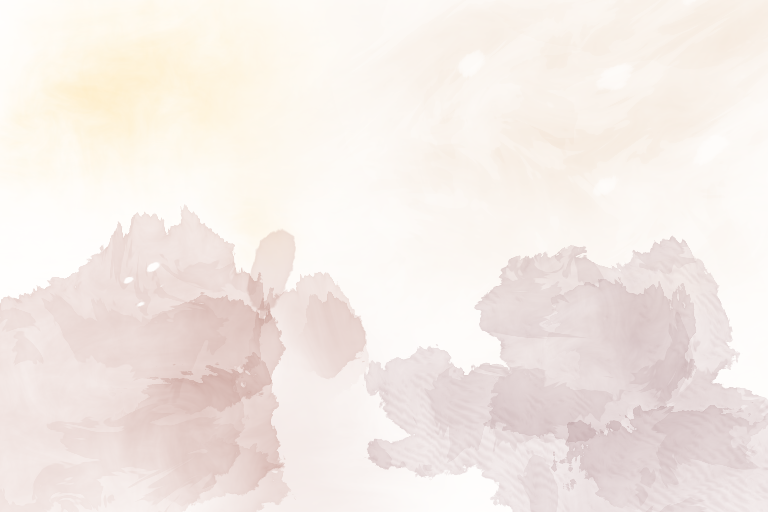
Reproduce this background procedurally as a WebGL 1 fragment shader.

```glsl
precision highp float;
uniform vec2 u_resolution;

#define PAPER vec3(1.0, 0.996, 0.992)
#define YELLOW vec3(1.0, 0.93, 0.77)
#define PEACH vec3(0.95, 0.89, 0.83)
#define ROSE vec3(0.88, 0.78, 0.76)
#define MAUVE vec3(0.83, 0.75, 0.76)
#define EDGE 0.0022
#define RIM 0.35
#define RAGGED 0.06
#define GRAIN 0.006

vec2 hash2(vec2 p) {
  vec3 q = fract(p.xyx * vec3(0.1031, 0.1030, 0.0973));
  q += dot(q, q.yzx + 33.33);
  return fract((q.xx + q.yz) * q.zy);
}

// Layered, rotated sines in about -1..1
float waves(vec2 p) {
  float sum = 0.0, amp = 0.5;
  for (int i = 0; i < 6; i++) {
    p = mat2(0.8, 0.6, -0.6, 0.8) * p * 1.8 + 1.3;
    p += 0.7 * sin(p.yx * 0.9);
    sum += amp * sin(p.x) * cos(p.y);
    amp *= 0.65;
  }
  return sum;
}

// Distance to the nearest jittered cell point
float cells(vec2 p) {
  vec2 id = floor(p);
  float nearest = 2.0;
  for (int y = -1; y <= 1; y++)
    for (int x = -1; x <= 1; x++) {
      vec2 c = id + vec2(x, y);
      nearest = min(nearest, length(p - c - hash2(c + 50.0)));
    }
  return nearest;
}

// Signed distance to scattered slanted drops, in cell units
float drops(vec2 p, float chance) {
  vec2 id = floor(p);
  float d = 1.0;
  for (int y = -1; y <= 1; y++)
    for (int x = -1; x <= 1; x++) {
      vec2 c = id + vec2(x, y);
      vec2 h = hash2(c + 80.0), size = hash2(c + 17.0);
      vec2 q = mat2(0.87, -0.5, 0.5, 0.87) * (p - c - h);
      float drop = length(q * vec2(0.6, 1.2)) - 0.08 - 0.09 * size.x;
      d = min(d, drop + step(chance, size.y));
    }
  return d;
}

float oval(vec2 p, vec2 center, vec2 radii) {
  return (length((p - center) / radii) - 1.0) * min(radii.x, radii.y);
}

float glow(vec2 p, vec2 center, vec2 radii) {
  vec2 q = (p - center) / radii;
  return exp(-dot(q, q));
}

// Transparent pigment that gathers at its border
vec3 wash(vec3 color, float d, vec3 tint, float amount) {
  float body = smoothstep(EDGE, -EDGE, d);
  return color * mix(vec3(1.0), tint, body * amount * (1.0 + RIM * exp(min(d, 0.0) * 170.0)));
}

// Ragged wash that is crisp towards one side and fades on the other
vec3 pool(vec3 color, vec2 p, vec2 center, vec2 radii, vec2 side, float rough, vec3 tint, float amount) {
  float fade = smoothstep(-0.9, 0.7, dot((p - center) / radii, side));
  return wash(color, oval(p, center, radii) + rough, tint, amount * fade);
}

void main() {
  vec2 p = gl_FragCoord.xy / u_resolution.y;
  float broad = waves(p * 3.0), mid = waves(p * 8.0 + 4.0), fine = waves(p * 34.0);
  float lumps = cells(p * 15.0) - 0.45, chips = cells(p * 60.0) - 0.45;
  float rough = RAGGED * (0.42 * mid + 0.35 * lumps + 0.12 * chips + 0.14 * fine);
  vec2 s = p + 0.05 * vec2(mid, broad) + 0.3 * rough;
  vec2 w = p + 0.025 * vec2(waves(p * 5.0 + 9.0), mid);
  vec3 color = PAPER;

  // Yellow light
  float sun = 0.85 * glow(s, vec2(0.19, 0.79), vec2(0.17, 0.14))
    + 0.7 * glow(s, vec2(0.41, 0.86), vec2(0.18, 0.19))
    + 0.3 * glow(s, vec2(0.53, 0.59), vec2(0.06, 0.09));
  color *= mix(vec3(1.0), YELLOW, min(sun, 1.0) * (0.55 + 0.25 * mid + 0.1 * fine));

  // Peach sky with slanted brushwork and crisp patches
  float brush = waves(mat2(0.87, -0.5, 0.5, 0.87) * p * vec2(4.0, 8.0));
  float sky = 0.3 * glow(s, vec2(1.08, 0.68), vec2(0.46, 0.36))
    + 0.25 * glow(s, vec2(0.98, 0.91), vec2(0.26, 0.13))
    + 0.32 * glow(s, vec2(1.15, 0.72), vec2(0.28, 0.12))
    + 0.38 * glow(s, vec2(1.42, 0.98), vec2(0.25, 0.13));
  float patches = smoothstep(-0.02, 0.02, brush) + smoothstep(0.23, 0.27, broad + 0.2 * mid);
  color *= mix(vec3(1.0), PEACH, sky * (0.75 + 0.4 * brush + 0.16 * patches));
  float petal = drops(p * 6.0, 0.5) + 0.08 * mid + 0.03 * fine;
  float lift = smoothstep(0.02, -0.02, petal) * smoothstep(0.75, 0.9, p.x) * smoothstep(0.5, 0.6, p.y);
  color = mix(color, PAPER, lift * (0.7 - 0.6 * exp(-abs(petal) * 40.0)));

  // Rose cloud: pale body, then darker pools
  vec3 bare = color;
  color *= mix(vec3(1.0), ROSE, 0.32 * glow(s, vec2(0.58, 0.12), vec2(0.17, 0.2)));
  float rose = min(oval(w, vec2(0.14, 0.2), vec2(0.33, 0.25)), oval(w, vec2(0.33, 0.4), vec2(0.18, 0.165)));
  float bottom = smoothstep(-0.3, 0.25, p.y) * (1.0 - 0.6 * smoothstep(0.36, 0.5, p.x) * smoothstep(0.4, 0.2, p.y));
  color = wash(color, rose + rough, ROSE, (0.46 + 0.14 * mid + 0.05 * fine) * bottom);
  vec2 leaf = mat2(0.95, 0.3, -0.3, 0.95) * (p - vec2(0.53, 0.475));
  color = wash(color, oval(leaf, vec2(0.0), vec2(0.042, 0.08)) + 0.3 * rough, ROSE, 0.4);
  color = pool(color, w, vec2(0.6, 0.33), vec2(0.11, 0.125), vec2(0.2, 0.9), rough, ROSE, 0.42 + 0.12 * mid);
  color = pool(color, w, vec2(0.63, 0.335), vec2(0.075, 0.07), vec2(1.0, 0.2), rough, ROSE, 0.38);
  color = pool(color, w, vec2(0.39, 0.31), vec2(0.14, 0.11), vec2(0.9, 0.2), rough, ROSE, 0.5 + 0.15 * broad);
  color = pool(color, w, vec2(0.37, 0.15), vec2(0.19, 0.13), vec2(0.9, 0.3), rough, ROSE, 0.5 + 0.15 * mid);
  color = pool(color, w, vec2(0.44, 0.06), vec2(0.12, 0.07), vec2(0.9, -0.2), rough, ROSE, 0.3);
  float stain = 0.06 * (0.12 - waves(p * 7.0 + 2.0));
  color = wash(color, max(rose + rough, stain), ROSE, 0.13);

  // Chips of bare paper
  float splash = drops(p * 18.0, 0.75) / 18.0 + 0.25 * rough;
  float splashArea = glow(p, vec2(0.28, 0.45), vec2(0.07, 0.07)) + glow(p, vec2(0.58, 0.26), vec2(0.05, 0.05));
  color = mix(color, bare, smoothstep(EDGE, -EDGE, splash) * smoothstep(0.2, 0.7, splashArea));

  // Mauve cloud with dry-brush hatching
  float mauve = min(oval(w, vec2(1.08, 0.37), vec2(0.13, 0.14)), oval(w, vec2(1.31, 0.36), vec2(0.13, 0.145)));
  mauve = min(mauve, oval(w, vec2(1.2, 0.33), vec2(0.12, 0.14)));
  mauve = min(mauve, oval(w, vec2(0.86, 0.23), vec2(0.13, 0.09)));
  mauve = min(mauve, oval(w, vec2(1.19, 0.14), vec2(0.29, 0.18)));
  mauve = min(mauve, oval(w, vec2(1.44, 0.07), vec2(0.18, 0.13)));
  mauve = min(mauve, oval(w, vec2(0.81, 0.11), vec2(0.1, 0.035)));
  mauve = max(mauve, -oval(w, vec2(0.92, 0.03), vec2(0.06, 0.06))) + rough;
  float hatch = sin(dot(p, vec2(230.0, 330.0)) + 7.0 * mid) * smoothstep(-0.1, 0.4, broad + fine);
  color = wash(color, mauve, MAUVE, 0.37 + 0.13 * mid + 0.06 * fine + 0.07 * hatch);
  color = pool(color, w, vec2(1.21, 0.31), vec2(0.13, 0.12), vec2(0.5, 0.5), 1.5 * rough, MAUVE, 0.4 + 0.1 * mid);
  color = pool(color, w, vec2(1.09, 0.21), vec2(0.13, 0.07), vec2(-0.4, -0.7), 1.5 * rough, MAUVE, 0.32);
  color = pool(color, w, vec2(1.3, 0.09), vec2(0.18, 0.1), vec2(-0.5, 0.6), 1.5 * rough, MAUVE, 0.42);
  color = wash(color, max(mauve, stain), MAUVE, 0.17);

  // Paper grain
  color -= GRAIN * (0.5 + 0.5 * waves(p * vec2(30.0, 60.0))) * (0.3 + 4.0 * (1.0 - color.b));
  gl_FragColor = vec4(clamp(color, 0.0, 1.0), 1.0);
}
```
